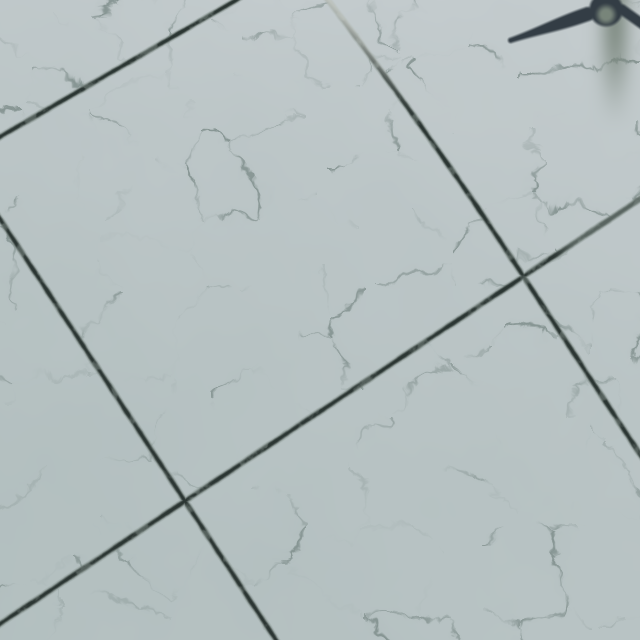
This texture is drawn by a Shadertoy shader. Its source:

```glsl
// Slanted pale marble floor tiles with faint grey veins, dark worn grout and a small dark bracket.
#define TILE_SIZE 0.635
#define TILE_CORNER vec2(0.289, 0.217)
#define LENS_BEND 0.045
#define GROUT_HALF 0.0050
#define CORE_HALF 0.0029
#define VEIN_CELLS 5.5
#define VEIN_HALF 0.0017
#define VEIN_STRENGTH 0.75

const vec3 TILE_SHADE = vec3(0.685, 0.738, 0.737);
const vec3 TILE_LIGHT = vec3(0.768, 0.798, 0.807);
const vec3 VEIN_GREY = vec3(0.50, 0.56, 0.55);
const vec3 GROUT_EDGE = vec3(0.47, 0.52, 0.50);
const vec3 GROUT_CORE = vec3(0.17, 0.21, 0.20);
const vec3 GROUT_PALE = vec3(0.79, 0.81, 0.79);
const vec3 METAL = vec3(0.20, 0.24, 0.27);
const vec3 STAIN = vec3(0.47, 0.52, 0.48);

vec2 hash2(vec2 p) {
    p = vec2(dot(p, vec2(127.1, 311.7)), dot(p, vec2(269.5, 183.3)));
    return fract(sin(p) * 43758.5);
}

// Layered sines, roughly -1 to 1
float ripple(vec2 p) {
    float sum = 0.0, amp = 0.55;
    for (int i = 0; i < 4; i++) {
        sum += amp * sin(p.x + 1.3 * sin(p.y)) * cos(p.y + 0.7 * sin(p.x));
        p = mat2(1.6, 1.2, -1.2, 1.6) * p + 2.7;
        amp *= 0.55;
    }
    return sum;
}

// Canvas to tile coordinates, with a slight lens bend
vec2 toTile(vec2 p) {
    mat2 inv = inverse(mat2(0.529, 0.351, -0.350, 0.534));
    vec2 q = inv * (p - TILE_CORNER);
    for (int i = 0; i < 3; i++) {
        float v = max(q.y, 0.0);
        q = inv * (p - TILE_CORNER + vec2(0.0, LENS_BEND * q.x * v * v));
    }
    return q;
}

// Broken cracks along cell borders; each border has its own strength
float veins(vec2 q, float pixel) {
    vec2 seed = hash2(floor(q) + 4.0) * 40.0;
    vec2 s = q * VEIN_CELLS + seed;
    s += 0.20 * vec2(ripple(s * 2.6), ripple(s.yx * 2.6 + 9.0));
    s += 0.055 * vec2(ripple(s * 11.0), ripple(s.yx * 11.0 + 5.0));
    vec2 cell = floor(s), near1, near2, id1, id2;
    float d1 = 9.0, d2 = 9.0;
    for (int y = -1; y <= 1; y++)
    for (int x = -1; x <= 1; x++) {
        vec2 id = cell + vec2(x, y);
        vec2 r = id + hash2(id) - s;
        float d = dot(r, r);
        if (d < d1) {
            d2 = d1; near2 = near1; id2 = id1;
            d1 = d; near1 = r; id1 = id;
        } else if (d < d2) {
            d2 = d; near2 = r; id2 = id;
        }
    }
    float border = (d2 - d1) / (2.0 * length(near2 - near1) + 0.001);
    float dist = border * TILE_SIZE / VEIN_CELLS;
    vec2 pick = hash2(id1 + id2 + 0.5);
    float present = smoothstep(0.30, 0.85, pick.x);
    float broken = smoothstep(-0.35, 0.5, ripple(s * 1.9 + pick * 20.0));
    float halfWidth = VEIN_HALF * mix(0.6, 1.2, broken);
    float line = 1.0 - smoothstep(halfWidth - pixel, halfWidth + pixel + 0.001, dist);
    float halo = 0.16 * exp(-dist * 260.0);
    return (line + halo) * present * broken;
}

float segment(vec2 p, vec2 a, vec2 b) {
    vec2 ab = b - a;
    return length(p - a - ab * clamp(dot(p - a, ab) / dot(ab, ab), 0.0, 1.0));
}

float cover(float d, float soft) { return 1.0 - smoothstep(-soft, soft, d); }

void mainImage(out vec4 fragColor, in vec2 fragCoord) {
    vec2 p = fragCoord / iResolution.y;
    float pixel = 1.0 / iResolution.y;
    vec2 q = toTile(p);

    // Glazed surface: soft light from the top right
    float light = 0.2 + 0.25 * p.x + 0.6 * p.y * p.y + 0.07 * ripple(p * 9.0);
    vec3 color = mix(TILE_SHADE, TILE_LIGHT, clamp(light, 0.0, 1.0));
    color = mix(color, VEIN_GREY, VEIN_STRENGTH * veins(q, pixel));

    // Grout: grey shoulders, dark core, spots, and wear towards the top right
    vec2 gap = abs(q - round(q)) * TILE_SIZE;
    bool steep = gap.x < gap.y;
    float dist = min(gap.x, gap.y) + 0.0007 * ripple(q * 45.0);
    float spots = smoothstep(0.05, 0.6, ripple(q * 38.0 + 3.0));
    float worn = smoothstep(1.46, 1.52, p.x + p.y);
    vec3 core = mix(GROUT_CORE, GROUT_EDGE, 0.55 * spots);
    core = mix(core, steep ? GROUT_PALE : GROUT_EDGE, worn * (steep ? 0.95 : 0.6));
    vec3 edge = mix(GROUT_EDGE, GROUT_PALE, steep ? worn * 0.8 : 0.0);
    color = mix(color, edge, 0.75 * cover(dist - GROUT_HALF, pixel + 0.001));
    color = mix(color, core, cover(dist - CORE_HALF, pixel + 0.0006));

    // Bracket: soft stain below, two arms and a round hub
    vec2 hub = vec2(0.947, 0.985), drop = p - hub;
    float fade = smoothstep(-0.20, -0.02, drop.y) * exp(-pow((drop.x - 0.014) / 0.024, 2.0));
    color = mix(color, STAIN, 0.8 * fade);
    float arms = segment(p, vec2(0.798, 0.937), vec2(0.918, 0.978)) - mix(0.004, 0.011, smoothstep(0.79, 0.91, p.x));
    arms = min(arms, segment(p, vec2(0.972, 0.985), vec2(1.01, 0.958)) - 0.008);
    color = mix(color, METAL, cover(arms, pixel + 0.0015));
    vec3 hubColor = mix(STAIN, METAL, smoothstep(0.006, 0.020, length(drop + vec2(0.0, 0.008))));
    color = mix(color, hubColor, cover(length(drop) - 0.026, pixel + 0.002));

    fragColor = vec4(color, 1.0);
}
```
